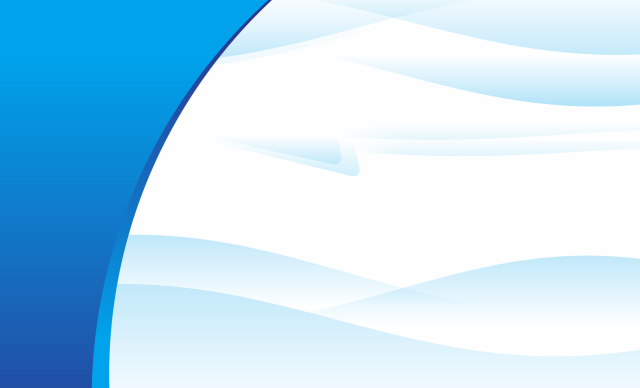
Reproduce this background procedurally as a Shadertoy shader.

```glsl
// Blue curved side panel with a rim, beside pale translucent waves on white.
#define CANVAS vec2(7.68, 4.66)
#define PAPER vec3(0.995, 0.997, 1.0)
#define TINT vec3(0.72, 0.90, 0.975)
#define SKY vec3(0.0, 0.635, 0.92)
#define ROYAL vec3(0.13, 0.31, 0.65)
#define INDIGO vec3(0.17, 0.20, 0.55)
#define RIM_OUTER vec3(7.47, 0.16, 6.16)
#define RIM_INNER vec3(7.59, -0.14, 6.49)

const float PI = 3.14159265;

// Height of a cosine curve with its crest (or trough) at x = peak.
float wave(float x, float peak, float halfLength, float mid, float amp) {
    return mid + amp * cos(PI * (x - peak) / halfLength);
}

// Linear ramp: 0 at "none", 1 at "full".
float ramp(float v, float none, float full) {
    return clamp((v - none) / (full - none), 0.0, 1.0);
}

// Coverage of the side where d is positive.
float cover(float d, float soft) {
    return smoothstep(-soft, soft, d);
}

// Intersection of two half planes with a rounded corner.
float roundedCorner(float a, float b, float r) {
    vec2 q = vec2(a, b) + r;
    return length(max(q, 0.0)) + min(max(q.x, q.y), 0.0) - r;
}

// Tapered tongue: a sloping underside that meets a leaning right end.
float tongue(vec2 p, vec2 start, float slope, vec2 tip, float r) {
    float under = start.y - slope * (p.x - start.x) - p.y;
    float end = p.x - tip.x + 0.22 * (p.y - tip.y);
    return -roundedCorner(under, end, r);
}

vec3 glaze(vec3 col, float amount) {
    return col * mix(vec3(1.0), TINT, amount);
}

// Distance outside a circle given as centre and radius.
float outside(vec2 p, vec3 circle) {
    return length(p - circle.xy) - circle.z;
}

void mainImage(out vec4 fragColor, in vec2 fragCoord) {
    vec2 p = fragCoord / iResolution.xy * CANVAS;
    float soft = 0.7 * CANVAS.y / iResolution.y;
    float x = p.x, y = p.y;
    vec3 col = PAPER;

    // Upper waves, tinted towards their lower edges
    float leftEdge = wave(x, 6.8, 5.0, 4.33, 0.42);
    float topEdge = wave(x, 7.4, 5.0, 4.40, -0.40);
    float secondEdge = wave(x, 7.15, 4.8, 3.78, -0.40);
    col = glaze(col, 0.75 * cover(y - leftEdge, soft) * ramp(y, 4.75, 3.9));
    col = glaze(col, 0.25 * cover(y - leftEdge + 0.08, soft) * ramp(y, 4.4, 3.85));
    col = glaze(col, 0.80 * cover(y - topEdge, soft) * ramp(y, 4.85, 4.0));
    col = glaze(col, 1.05 * cover(y - secondEdge, soft) * ramp(y, 4.0, 3.4)
                     * cover(topEdge - y, soft));

    // Thin ribbons
    float ribbonEdge = wave(x, 5.2, 3.0, 3.04, -0.06);
    float lowRibbonEdge = wave(x, 5.55, 2.9, 2.84, -0.055);
    col = glaze(col, 0.35 * cover(y - ribbonEdge, soft) * ramp(y, 3.18, 2.98)
                     * smoothstep(3.9, 4.9, x));
    col = glaze(col, 0.38 * cover(y - lowRibbonEdge, soft) * ramp(y, 3.0, 2.79)
                     * cover(ribbonEdge - y, soft) * smoothstep(4.1, 4.9, x));

    // Pair of tongues
    float front = cover(tongue(p, vec2(2.80, 2.95), 0.22, vec2(4.09, 2.81), 0.13), soft);
    float back = cover(tongue(p, vec2(2.93, 2.86), 0.245, vec2(4.30, 2.71), 0.13), soft);
    col = glaze(col, 0.60 * back * (1.0 - front) * ramp(y, 2.98, 2.58));
    col = glaze(col, 0.80 * front * ramp(y, 3.03, 2.71));

    // Lower waves, tinted towards their upper edges
    float floorEdge = wave(x, 1.46, 5.2, 0.815, 0.435);
    float hillEdge = wave(x, 1.65, 5.0, 1.39, 0.45);
    float swellEdge = wave(x, 7.05, 4.5, 1.19, 0.40);
    float aboveFloor = cover(y - floorEdge, soft);
    col = glaze(col, 0.88 * cover(hillEdge - y, soft) * ramp(y, 0.98, 1.84) * aboveFloor);
    col = glaze(col, 0.88 * cover(swellEdge - y, soft) * ramp(y, 0.75, 1.6) * aboveFloor);
    col = glaze(col, (1.0 - aboveFloor) * mix(0.18, 0.85, ramp(y, 0.0, 1.25)));

    // Rim and side panel with opposed gradients
    vec3 rim = mix(SKY, ROYAL, ramp(y, 0.6, 3.4));
    rim = mix(rim, INDIGO, smoothstep(3.2, 4.66, y));
    vec3 panel = mix(ROYAL, SKY, ramp(y, 0.0, 3.95));
    col = mix(col, rim, cover(outside(p, RIM_OUTER), soft));
    col = mix(col, panel, cover(outside(p, RIM_INNER), soft));

    fragColor = vec4(col, 1.0);
}
```
